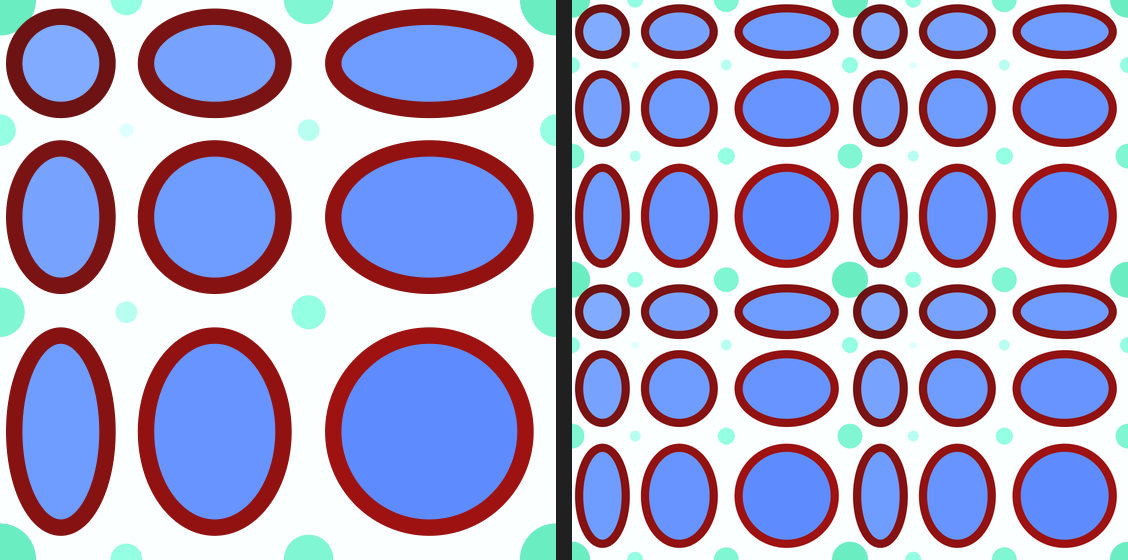
Left, the tile; right, the same tile 2 across and 2 down.
Reproduce this pattern procedurally as a WebGL 1 fragment shader.

```glsl
precision highp float;

uniform vec2 u_resolution;

#define TILE vec2(508.0, 512.0)           // design units per canvas
#define OVAL_CENTERS vec3(55.6, 196.2, 392.3)
#define OVAL_RADII vec3(42.6, 62.8, 87.8) // to the middle of the outline
#define OVAL_ROW_SHIFT 2.3
#define OUTLINE 15.0
#define DOT_CENTERS vec3(115.5, 282.0, 508.0)
#define DOT_SCALES vec3(2.52, 3.94, 5.74) // radius = column scale * row scale
#define DOT_ROW_SHIFT 3.5
#define PAPER vec3(0.985, 1.0, 1.0)

float pick(vec3 values, float index) {
  return index < 0.5 ? values.x : (index < 1.5 ? values.y : values.z);
}

vec2 pickPair(vec3 values, vec2 cell) {
  return vec2(pick(values, cell.x), pick(values, cell.y));
}

// Shortest offset on the wrapping tile
vec2 wrapOffset(vec2 p, vec2 center) {
  return mod(p - center + 0.5 * TILE, TILE) - 0.5 * TILE;
}

// Signed distance to an ellipse, refined through its centers of curvature
float ellipseDistance(vec2 p, vec2 radii) {
  float side = sign(length(p / radii) - 1.0);
  p = abs(p);
  vec2 t = vec2(0.7071);
  for (int i = 0; i < 4; i++) {
    vec2 bend = (radii.x * radii.x - radii.y * radii.y)
              * vec2(1.0, -1.0) * t * t * t / radii;
    vec2 toPoint = p - bend;
    float curveRadius = length(radii * t - bend);
    vec2 hit = bend + toPoint * curveRadius / max(length(toPoint), 0.001);
    t = normalize(clamp(hit / radii, 0.0001, 1.0));
  }
  return side * length(p - radii * t);
}

float coverage(float dist, float pixel) {
  return clamp(0.5 - dist / pixel, 0.0, 1.0);
}

// Pale cyan to sea green
vec3 dotColor(float level) {
  vec3 color = mix(vec3(0.87, 1.0, 1.0), vec3(0.58, 1.0, 0.89),
                   min(level * 2.0, 1.0));
  return mix(color, vec3(0.42, 0.93, 0.76), max(level * 2.0 - 1.0, 0.0));
}

void main() {
  vec2 p = gl_FragCoord.xy / u_resolution * TILE;
  p.y = TILE.y - p.y;
  float pixel = TILE.y / u_resolution.y;
  vec3 color = PAPER;

  // Dots between the ovals
  for (int row = 0; row < 3; row++) {
    for (int col = 0; col < 3; col++) {
      vec2 cell = vec2(float(col), float(row));
      float level = (cell.x + cell.y) / 4.0;
      vec2 center = pickPair(DOT_CENTERS, cell) + vec2(0.0, DOT_ROW_SHIFT);
      vec2 scale = pickPair(DOT_SCALES, cell);
      float d = length(wrapOffset(p, center)) - scale.x * scale.y;
      color = mix(color, dotColor(level), coverage(d, pixel));
    }
  }

  // Outlined ovals, growing and brightening along both axes
  for (int row = 0; row < 3; row++) {
    for (int col = 0; col < 3; col++) {
      vec2 cell = vec2(float(col), float(row));
      float level = (cell.x + cell.y) / 4.0;
      vec2 center = pickPair(OVAL_CENTERS, cell) + vec2(0.0, OVAL_ROW_SHIFT);
      float d = ellipseDistance(wrapOffset(p, center), pickPair(OVAL_RADII, cell));
      vec3 fill = mix(vec3(0.50, 0.67, 1.0), vec3(0.37, 0.55, 1.0), level);
      vec3 outline = mix(vec3(0.43, 0.075, 0.075), vec3(0.62, 0.07, 0.07), level);
      color = mix(color, fill, coverage(d, pixel));
      color = mix(color, outline, coverage(abs(d) - 0.5 * OUTLINE, pixel));
    }
  }

  gl_FragColor = vec4(color, 1.0);
}
```
